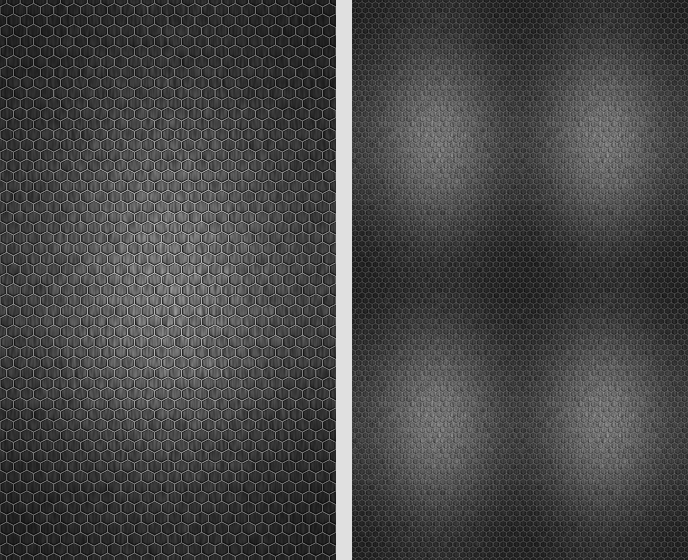
Left: one tile. Right: repeated 2 by 2.
A WebGL 2 fragment shader for this pattern:

```glsl
#version 300 es
precision highp float;
// Brushed dark metal under a thin grey honeycomb wire mesh, lit softly at the centre.

uniform vec2 u_resolution;
out vec4 outColor;

const float TAU = 6.2831853;

vec2 hashGradient(vec2 cell) {
  vec3 p = fract(cell.xyx * vec3(0.1031, 0.1030, 0.0973));
  p += dot(p, p.yzx + 33.33);
  float angle = TAU * fract((p.x + p.y) * p.z);
  return vec2(cos(angle), sin(angle));
}

// Gradient noise that wraps after a whole number of cells
float wrappedNoise(vec2 uv, vec2 period) {
  vec2 p = uv * period;
  vec2 i = floor(p), f = fract(p);
  vec2 w = f * f * f * (f * (f * 6.0 - 15.0) + 10.0);
  vec2 e = vec2(0.0, 1.0);
  float a = dot(hashGradient(mod(i, period)), f);
  float b = dot(hashGradient(mod(i + e.yx, period)), f - e.yx);
  float c = dot(hashGradient(mod(i + e.xy, period)), f - e.xy);
  float d = dot(hashGradient(mod(i + e.yy, period)), f - e.yy);
  return mix(mix(a, b, w.x), mix(c, d, w.x), w.y);
}

// Offset from the nearest centre of a pointy-topped hexagon of width 1
vec2 hexOffset(vec2 lattice) {
  vec2 spacing = vec2(1.0, sqrt(3.0));
  vec2 a = (fract(lattice + 0.5) - 0.5) * spacing;
  vec2 b = (fract(lattice) - 0.5) * spacing;
  return dot(a, a) < dot(b, b) ? a : b;
}

float hexEdgeDistance(vec2 q) {
  q = abs(q);
  return 0.5 - max(q.x, dot(q, vec2(0.5, 0.8660254)));
}

void main() {
  vec2 uv = gl_FragCoord.xy / u_resolution;

  // 25 cells across, 54 staggered rows down
  vec2 q = hexOffset(uv * vec2(25.0, 27.0));
  float edge = hexEdgeDistance(q);
  float pixel = 25.0 / u_resolution.x;

  // Periodic glow, brightest in the middle
  vec2 glow = 0.5 - 0.5 * cos(TAU * uv);
  float light = 0.13 + 0.05 * glow.x + 0.12 * glow.y + 0.16 * glow.x * glow.y;

  // Vertical brushing
  float grain = wrappedNoise(uv, vec2(160.0, 44.0)) + 0.6 * wrappedNoise(uv, vec2(97.0, 22.0));
  float metal = light * (1.0 + 0.45 * grain);

  // Recessed rim, deeper at the lower left
  float rim = 0.14 + 0.14 * dot(q, vec2(-0.5, -0.87));
  metal *= mix(0.22, 1.0, smoothstep(0.03, 0.03 + rim, edge));

  // Wire mesh
  float wire = 1.0 - smoothstep(0.045 - 0.5 * pixel, 0.045 + 0.5 * pixel, edge);
  float wireTone = light + 0.27 + 0.08 * grain;

  outColor = vec4(vec3(mix(metal, wireTone, wire)), 1.0);
}
```
